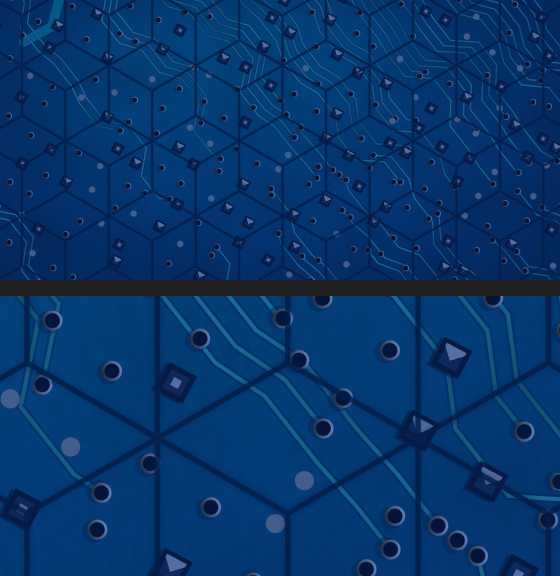
Top: the whole. Bottom: its middle third, enlarged.
Write a Shadertoy shader that draws this background.

```glsl
// Blue circuit board with copper traces, chips and vias under a dark isometric cube grid.
#define HEX_PITCH 0.3104
#define HEX_ORIGIN vec2(0.854, 0.4974)
#define GRID_HALF_WIDTH 0.0032
#define TRACE_HALF_WIDTH 0.0024
#define LANE_PITCH 0.031
#define BUNDLES 10
#define PART_CELL 0.094
#define VIA_RADIUS 0.0120
#define CHIP_HALF 0.0185

const vec2 ALONG = vec2(0.62, -0.785);   // main run of the traces
const vec2 ACROSS = vec2(0.785, 0.62);
const vec3 BOARD = vec3(0.015, 0.205, 0.445);
const vec3 BOARD_DARK = vec3(0.010, 0.145, 0.350);
const vec3 BOARD_TEAL = vec3(0.010, 0.265, 0.480);
const vec3 COPPER = vec3(0.090, 0.390, 0.540);
const vec3 NAVY = vec3(0.020, 0.090, 0.250);
const vec3 SILVER = vec3(0.360, 0.460, 0.660);
const vec3 GRID = vec3(0.005, 0.110, 0.280);

float hash(vec2 p) {
    vec3 q = fract(vec3(p.xyx) * 0.1031);
    q += dot(q, q.yzx + 33.33);
    return fract((q.x + q.y) * q.z);
}

float noise(vec2 p) {
    vec2 i = floor(p), f = fract(p);
    f = f * f * (3.0 - 2.0 * f);
    return mix(mix(hash(i), hash(i + vec2(1, 0)), f.x),
               mix(hash(i + vec2(0, 1)), hash(i + 1.0), f.x), f.y);
}

float fill(float d) {
    return smoothstep(0.75, -0.75, d * iResolution.y);
}

float segment(vec2 p, vec2 a, vec2 b) {
    vec2 ab = b - a;
    return length(p - a - ab * clamp(dot(p - a, ab) / dot(ab, ab), 0.0, 1.0));
}

float box(vec2 p, float halfSide) {
    return max(abs(p.x), abs(p.y)) - halfSide;
}

// Sideways offset of a bundle: straight runs joined by angled jogs
float jog(float v, float seed) {
    float t = v / 0.17 + hash(vec2(seed, 7.0));
    float i = floor(t);
    return 0.10 * mix(hash(vec2(i + 20.0, seed)), hash(vec2(i + 21.0, seed)),
                      clamp((fract(t) - 0.3) / 0.4, 0.0, 1.0));
}

// Ring with a dark hole, lit from the upper right
vec3 drawVia(vec3 col, vec2 p) {
    float r = length(p);
    col = mix(col, BOARD_DARK, 0.5 * fill(length(p + vec2(0.003, 0.004)) - VIA_RADIUS * 1.15));
    col = mix(col, SILVER * (0.75 + 20.0 * (p.x + p.y)), fill(r - VIA_RADIUS));
    return mix(col, NAVY * 0.9, fill(r - VIA_RADIUS * 0.74));
}

vec3 drawTraces(vec3 col, vec2 p) {
    float u = dot(p, ACROSS), v = dot(p, ALONG);
    for (int i = 0; i < BUNDLES; i++) {
        float id = float(i);
        float seed = floor(id * 0.5) + 3.0;
        float center = 0.08 + 1.92 * pow(id / float(BUNDLES - 1), 0.6);
        float shift = jog(v, seed);
        float slope = (jog(v + 0.001, seed) - shift) / 0.001;
        float du = u - center - shift;
        float lanes = 1.0 + floor(3.0 * hash(vec2(id, 41.0)));
        float lane = clamp(round(du / LANE_PITCH), 0.0, lanes);
        du -= lane * LANE_PITCH;

        // Each lane breaks off and resumes, with a via at both ends of the gap
        float entry = max((0.62 * center - 1.0) / 0.785, -center * 1.266);
        float gapHalf = 0.10 + 0.20 * hash(vec2(id, lane + 60.0));
        float gapMid = entry + gapHalf + mix(0.30, 1.0, hash(vec2(lane + 5.0, id)));
        float d = max(abs(du) / length(vec2(1.0, slope)), gapHalf - abs(v - gapMid));
        col = mix(col, BOARD_DARK, 0.45 * fill(d - TRACE_HALF_WIDTH * 2.2));
        col = mix(col, COPPER * (0.8 + 0.4 * noise(p * 9.0)), 0.9 * fill(d - TRACE_HALF_WIDTH));
        float end = gapMid + (v < gapMid ? -gapHalf : gapHalf);
        col = drawVia(col, vec2(du + shift - jog(end, seed), v - end));
    }
    return col;
}

vec3 drawChip(vec3 col, vec2 p, float kind) {
    col = mix(col, NAVY, 0.55 * fill(box(p + vec2(0.004, 0.003), CHIP_HALF)));
    col = mix(col, NAVY, 0.9 * fill(box(p, CHIP_HALF)));
    float facet = max(abs(p.x) - p.y - 0.004, box(p, CHIP_HALF * 0.72));
    float stud = box(p, CHIP_HALF * 0.28);
    col = mix(col, vec3(0.05, 0.16, 0.36), fill(box(p, CHIP_HALF * 0.66)));
    return mix(col, SILVER, 0.9 * fill(kind < 0.5 ? facet : stud));
}

// Chips, vias and solder dots, one at most per cell of a tilted grid
vec3 drawParts(vec3 col, vec2 p) {
    vec2 g = mat2(0.883, 0.469, -0.469, 0.883) * p / PART_CELL + 40.0;
    vec2 id = floor(g);
    vec2 jitter = vec2(hash(id + 11.0), hash(id + 23.0)) - 0.5;
    vec2 q = (fract(g) - 0.5 - 0.42 * jitter) * PART_CELL;
    float pick = hash(id + 3.0) + 0.25 * (noise(id * 0.35) - 0.5);
    if (pick < 0.32) return drawChip(col, q, hash(id + 31.0));
    if (pick < 0.74) return drawVia(col, q);
    float dot_ = length(q) - VIA_RADIUS * 0.95;
    return pick < 0.87 ? mix(col, SILVER * 0.85, 0.85 * fill(dot_)) : col;
}

// Distance to cube edges: three spokes through the centre of each hexagon
float cubeEdges(vec2 p) {
    vec2 size = HEX_PITCH * vec2(1.0, 1.7320508);
    vec2 a = mod(p + 0.5 * size, size) - 0.5 * size;
    vec2 b = mod(p, size) - 0.5 * size;
    vec2 q = dot(a, a) < dot(b, b) ? a : b;
    return min(abs(q.x), min(abs(dot(q, vec2(0.5, 0.866))), abs(dot(q, vec2(0.5, -0.866)))));
}

void mainImage(out vec4 fragColor, in vec2 fragCoord) {
    vec2 p = fragCoord / iResolution.y;
    vec2 uv = fragCoord / iResolution.xy;

    // Board: teal upper part, darker rim, cloudy wear and fine grain
    vec3 col = mix(BOARD, BOARD_TEAL, 0.8 * smoothstep(0.9, 0.1, length((uv - vec2(0.35, 0.95)) * vec2(1.3, 1.0))));
    float rim = length((uv - vec2(0.48, 0.58)) * vec2(1.5, 1.25));
    col = mix(col, BOARD_DARK, 0.8 * smoothstep(0.35, 0.95, rim));
    col *= 0.93 + 0.10 * noise(p * 7.0) + 0.05 * noise(p * vec2(150.0, 90.0));

    // Broad copper strip in the upper left corner
    vec2 bend = vec2(0.185, 0.905);
    float strip = min(segment(p, vec2(0.085, 0.850), bend), segment(p, bend, vec2(0.225, 1.05)));
    col = mix(col, vec3(0.02, 0.34, 0.53), fill(strip - 0.017));

    col = drawTraces(col, p);
    col = drawParts(col, p);

    float edge = cubeEdges(p - HEX_ORIGIN);
    col = mix(col, GRID, 0.25 * smoothstep(0.012, 0.0, edge));
    col = mix(col, GRID, 0.8 * fill(edge - GRID_HALF_WIDTH));
    fragColor = vec4(col, 1.0);
}
```
